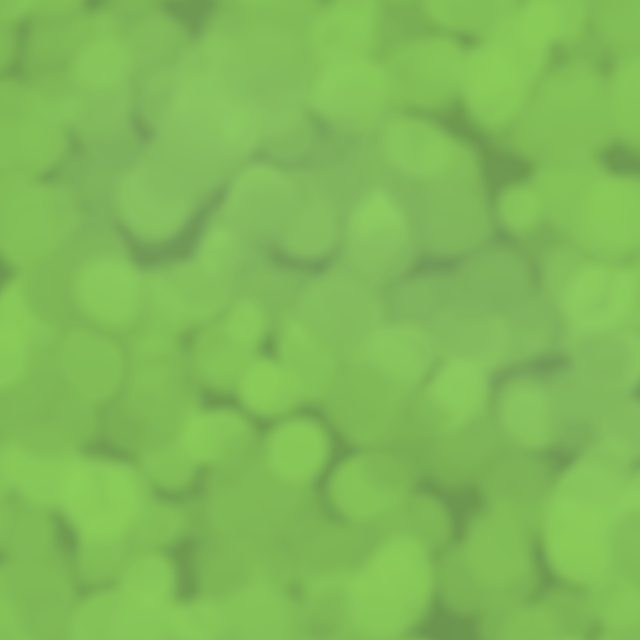
This texture is drawn by a WebGL 2 fragment shader. Its source:

```glsl
#version 300 es
precision highp float;

#define LAYERS 3
#define CELLS 9.0          // discs per canvas side in each layer
#define RADIUS_MIN 0.33    // disc radius, in cells
#define RADIUS_MAX 0.60
#define EDGE 0.17          // half width of the soft rim, in cells
#define OPACITY 0.77
#define GAP_TONE -0.135    // shade seen between the discs
#define DISC_TONE 0.020    // mean shade of a disc
#define TONE_SPREAD 0.115  // range of disc shades
#define SWELL 0.011        // strength of the broad light variation
#define HAZE 0.022         // strength of the pale veil

uniform vec2 u_resolution;
out vec4 fragColor;

const vec3 LEAF_GREEN = vec3(0.505, 0.736, 0.338);
const vec3 TONE_AXIS = vec3(0.56, 1.0, 0.19);

vec4 hash4(vec2 cell, float seed) {
    vec4 p = fract(vec4(cell.xyx, seed) * vec4(0.1031, 0.1030, 0.0973, 0.1099));
    p += dot(p, p.wzxy + 33.33);
    return fract((p.xxyz + p.yzzw) * p.zywx);
}

// Broad undulation from layered sines, about -1 to 1
float swell(vec2 p) {
    return 0.5 * sin(5.1 * p.x + 2.0 * sin(3.7 * p.y + 0.6))
         + 0.5 * sin(6.3 * p.y - 2.9 * p.x + 1.5 * sin(4.3 * p.x));
}

// Paints one layer of soft, slightly oval discs over the given tone
float paintDiscs(float tone, vec2 p, float layer) {
    vec2 grid = p * CELLS + layer * vec2(7.37, 3.61);
    vec2 home = floor(grid);
    for (int y = -1; y <= 1; y++) {
        for (int x = -1; x <= 1; x++) {
            vec2 cell = home + vec2(x, y);
            vec4 place = hash4(cell, layer + 1.7);
            vec4 look = hash4(cell, layer + 9.3);
            vec2 offset = grid - cell - mix(vec2(0.08), vec2(0.92), place.xy);

            float angle = 6.2832 * look.x;
            vec2 axis = vec2(cos(angle), sin(angle));
            float along = dot(offset, axis);
            float across = dot(offset, vec2(-axis.y, axis.x));
            float dist = length(vec2(along, across * mix(1.0, 1.3, look.y)));

            float radius = mix(RADIUS_MIN, RADIUS_MAX, place.z);
            float cover = 1.0 - smoothstep(radius - EDGE, radius + EDGE, dist);
            float shade = DISC_TONE + TONE_SPREAD * (place.w - 0.5);
            shade += 0.02 * offset.y;   // gentle light from above
            tone = mix(tone, shade, cover * OPACITY);
        }
    }
    return tone;
}

void main() {
    vec2 p = gl_FragCoord.xy / min(u_resolution.x, u_resolution.y);

    // Bend the plane a little so the outlines are not perfect arcs
    vec2 bent = p + 0.006 * vec2(sin(23.0 * p.y + 4.0 * p.x), sin(19.0 * p.x - 7.0 * p.y));

    float tone = GAP_TONE;
    for (int i = 0; i < LAYERS; i++) {
        tone = paintDiscs(tone, bent, float(i));
    }
    tone += SWELL * swell(p);

    // Pale veil drifting over parts of the foliage
    float veil = smoothstep(0.1, 1.0, swell(p * 0.8 + vec2(2.3, 1.1)));
    vec3 color = LEAF_GREEN + tone * TONE_AXIS;
    color += HAZE * veil * vec3(0.7, 0.1, 1.6);

    fragColor = vec4(clamp(color, 0.0, 1.0), 1.0);
}
```
